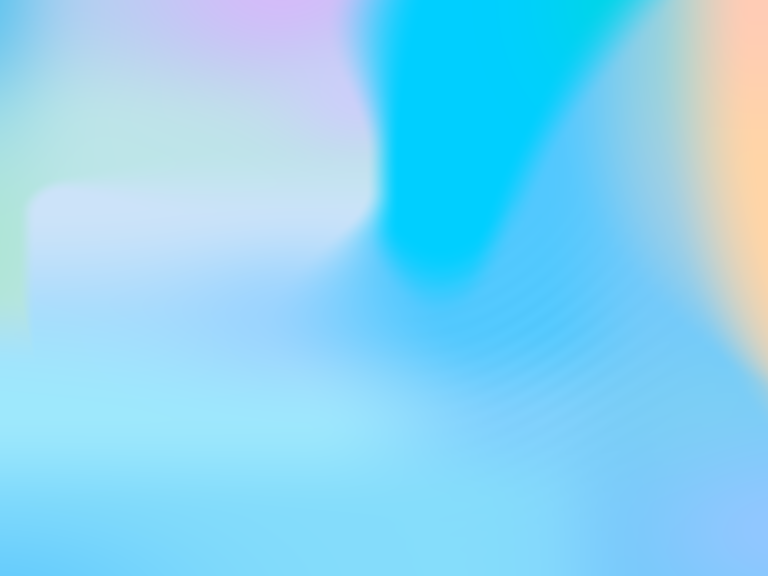
This background is drawn by a Shadertoy shader. Its source:

```glsl
// A soft pastel gradient mesh: a pale field on the left meets a sky-blue field on
// the right, with a vivid cyan plume at the seam and a peach rim. Built from vertical
// colour ramps, curved smoothstep edges and Gaussian glows.

#define SEAM_X 0.508
#define PANEL_CORNER vec2(0.035, 0.318)
#define PANEL_RADIUS 0.055
#define PLUME_TIP vec2(0.575, 0.465)
#define PEACH_X 0.925
#define RIB_COUNT 34.0
#define RIB_STRENGTH 0.006

const vec3 MINT = vec3(0.74, 0.90, 0.91);
const vec3 SAGE_MINT = vec3(0.69, 0.90, 0.84);
const vec3 PALE_BLUE = vec3(0.80, 0.89, 0.975);
const vec3 LILAC = vec3(0.84, 0.73, 0.98);
const vec3 AQUA = vec3(0.62, 0.91, 0.99);
const vec3 SKY = vec3(0.32, 0.785, 0.995);
const vec3 SOFT_SKY = vec3(0.50, 0.815, 0.995);
const vec3 LOW_AQUA = vec3(0.52, 0.865, 0.985);
const vec3 CYAN = vec3(0.0, 0.812, 1.0);
const vec3 TEAL = vec3(0.0, 0.835, 0.91);
const vec3 PEACH = vec3(1.0, 0.835, 0.655);
const vec3 PINK_PEACH = vec3(1.0, 0.80, 0.71);
const vec3 LAVENDER = vec3(0.57, 0.78, 1.0);

// Gaussian weight with separate horizontal and vertical radii.
float glow(vec2 q, vec2 centre, vec2 radii) {
    vec2 d = (q - centre) / radii;
    return exp(-dot(d, d));
}

// Signed distance to a quadrant with a rounded upper-left corner.
float cornerDistance(vec2 q, vec2 corner, float radius) {
    vec2 d = corner + radius - q;
    return length(max(d, 0.0)) + min(max(d.x, d.y), 0.0) - radius;
}

// Pale left side: mint above, a rounded blue panel, aqua below.
vec3 leftField(vec2 q) {
    vec3 above = mix(vec3(0.70, 0.83, 0.94), MINT, smoothstep(0.0, 0.22, q.y));
    above = mix(above, SAGE_MINT, glow(q, vec2(-0.02, 0.43), vec2(0.09, 0.20)));
    above = mix(above, vec3(0.36, 0.77, 0.93), glow(q, vec2(-0.03, -0.03), vec2(0.09, 0.22)));
    above = mix(above, LILAC, 0.95 * glow(q, vec2(0.37, -0.03), vec2(0.19, 0.17)));
    above = mix(above, vec3(0.81, 0.80, 0.99), 0.8 * glow(q, vec2(0.47, 0.17), vec2(0.10, 0.10)));

    vec3 below = mix(PALE_BLUE, vec3(0.66, 0.86, 0.99), smoothstep(0.36, 0.58, q.y));
    below = mix(below, AQUA, smoothstep(0.50, 0.73, q.y + 0.12 * (0.2 - q.x)));
    below = mix(below, LOW_AQUA, smoothstep(0.72, 0.90, q.y));
    below = mix(below, vec3(0.59, 0.82, 1.0), 0.8 * glow(q, vec2(0.39, 0.55), vec2(0.15, 0.11)));
    below = mix(below, vec3(0.38, 0.79, 0.99), 0.9 * glow(q, vec2(-0.02, 1.04), vec2(0.26, 0.14)));

    float softness = mix(0.012, 0.07, smoothstep(0.05, 0.3, q.x));
    float panel = smoothstep(-softness, softness, -cornerDistance(q, PANEL_CORNER, PANEL_RADIUS));
    panel = max(panel, smoothstep(0.50, 0.64, q.y));
    return mix(above, below, panel);
}

// Sky-blue right side, with sage and peach toward the rim.
vec3 rightField(vec2 q) {
    vec3 col = mix(SKY, SOFT_SKY, smoothstep(0.56, 0.74, q.y));
    col = mix(col, LOW_AQUA, smoothstep(0.72, 0.88, q.y) * (1.0 - smoothstep(0.6, 0.9, q.x)));
    col = mix(col, vec3(0.45, 0.79, 0.98), smoothstep(0.70, 0.86, q.x));
    col = mix(col, vec3(0.49, 0.82, 0.95), 0.7 * glow(q, vec2(0.92, 0.73), vec2(0.18, 0.13)));
    col = mix(col, LAVENDER, glow(q, vec2(1.02, 0.92), vec2(0.17, 0.15)));

    float peachEdge = PEACH_X + 0.35 * q.y * q.y * q.y;
    float sageEdge = 0.72 + 1.2 * (q.y - 0.2) * (q.y - 0.2);
    float sage = smoothstep(sageEdge, max(peachEdge, sageEdge + 0.06) + 0.01, q.x);
    sage *= 1.0 - smoothstep(0.62, 0.78, q.y);
    vec3 sageColour = mix(vec3(0.67, 0.84, 0.81), vec3(0.70, 0.82, 0.86), smoothstep(0.05, 0.4, q.y));
    col = mix(col, sageColour, sage);

    vec3 rim = mix(PINK_PEACH, PEACH, smoothstep(0.0, 0.3, q.y));
    return mix(col, rim, smoothstep(peachEdge - 0.075, peachEdge + 0.055, q.x));
}

// Coverage of the cyan plume to the right of the seam.
float plume(vec2 q) {
    float rightEdge = 0.83 - 0.62 * q.y + 0.45 * q.y * q.y;
    float softness = mix(0.055, 0.03, smoothstep(0.0, 0.25, q.y));
    float side = 1.0 - smoothstep(rightEdge - softness, rightEdge + softness, q.x);
    float offset = q.x - PLUME_TIP.x;
    float depth = q.y + min(12.0 * offset * offset, 0.1);
    return side * (1.0 - smoothstep(PLUME_TIP.y - 0.035, PLUME_TIP.y + 0.09, depth));
}

void mainImage(out vec4 fragColor, in vec2 fragCoord) {
    // Canvas fractions, with y as the depth below the top edge.
    vec2 q = fragCoord / iResolution.xy;
    q.y = 1.0 - q.y;

    // Blue field with its plume, turning teal at the upper right.
    vec3 right = rightField(q);
    vec3 plumeColour = mix(CYAN, TEAL, glow(q, vec2(0.81, 0.0), vec2(0.10, 0.16)));
    right = mix(right, plumeColour, plume(q));

    // Faint curved ribs sweeping through the lower blue.
    float ribs = sin(6.2832 * RIB_COUNT * (length(q - vec2(0.52, 0.2)) + 0.04 * sin(9.0 * q.x)));
    right += RIB_STRENGTH * ribs * glow(q, vec2(0.72, 0.62), vec2(0.14, 0.18));

    // The seam is tight beside the plume and dissolves below it.
    float seamEdge = SEAM_X + 0.45 * pow(max(0.28 - q.y, 0.0), 2.0);
    seamEdge += 0.16 * smoothstep(0.40, 0.75, q.y);
    float seamWidth = 0.032 + 0.085 * (1.0 - smoothstep(0.0, 0.27, q.y))
                    + 0.24 * smoothstep(0.33, 0.62, q.y);
    float seam = smoothstep(seamEdge - seamWidth, seamEdge + 0.012, q.x);

    fragColor = vec4(clamp(mix(leftField(q), right, seam), 0.0, 1.0), 1.0);
}
```
